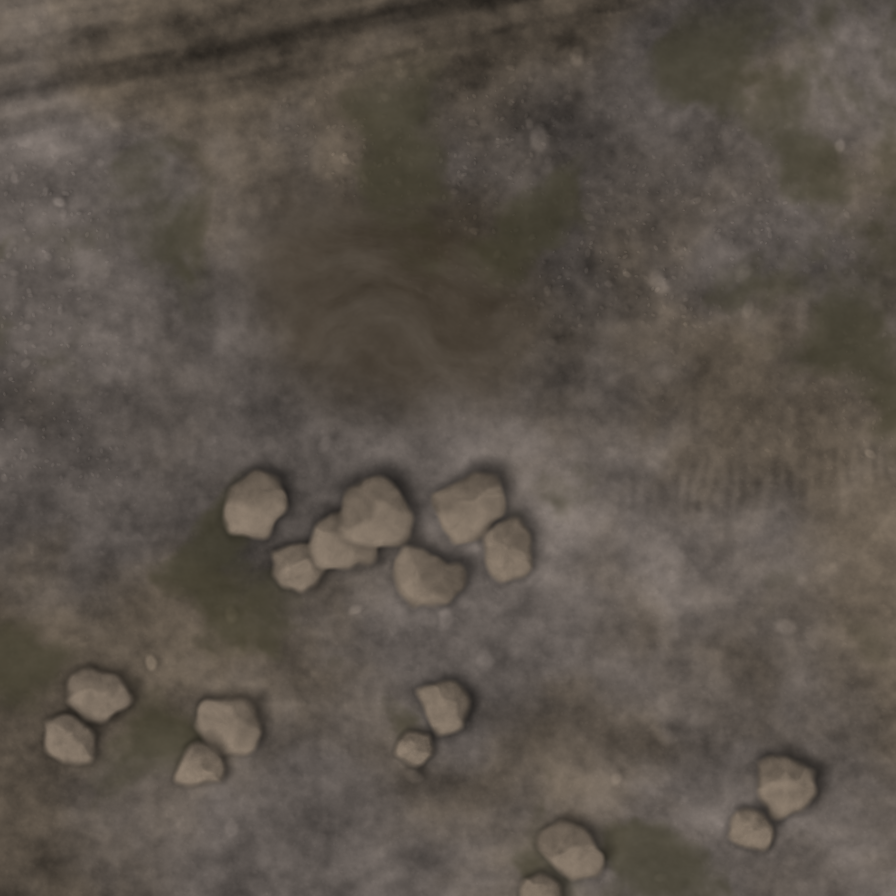
This texture is drawn by a Shadertoy shader. Its source:

```glsl
#define BASE_TONE 0.362
#define MOTTLE 0.34
#define GRIT 0.20
#define EDGE_SOFT 0.0035
#define CHAIN_STONES 7
#define ALL_STONES 17
#define COOL_TINT vec3(1.0, 0.925, 0.875)
#define WARM_TINT vec3(1.0, 0.895, 0.775)
#define STONE_TINT vec3(1.0, 0.895, 0.785)
#define SCRUB_COLOR vec3(0.265, 0.232, 0.188)
#define MOSS_COLOR vec3(0.255, 0.242, 0.180)
#define SUN_DIR vec2(-0.78, -0.62)

float hash(vec2 p) {
    vec3 q = fract(p.xyx * 0.1031);
    q += dot(q, q.yzx + 33.33);
    return fract((q.x + q.y) * q.z);
}

float noise(vec2 p) {
    vec2 i = floor(p), f = fract(p);
    f = f * f * (3.0 - 2.0 * f);
    vec2 e = vec2(0, 1);
    return mix(mix(hash(i), hash(i + e.yx), f.x),
               mix(hash(i + e.xy), hash(i + e.yy), f.x), f.y);
}

float fbm(vec2 p) {
    float sum = 0.0, amp = 0.52;
    for (int i = 0; i < 5; i++) {
        sum += amp * noise(p);
        p = mat2(0.8, 0.6, -0.6, 0.8) * p * 2.03 + 17.3;
        amp *= 0.5;
    }
    return sum;
}

vec2 heading(float a) { return vec2(cos(a), sin(a)); }

float smoothMax(float a, float b, float k) {
    float h = max(k - abs(a - b), 0.0) / k;
    return max(a, b) + h * h * k * 0.25;
}

// Signed tone of scattered pebbles: lit body with a shadow beside it
float pebbles(vec2 uv, float scale, float share) {
    vec2 p = uv * scale, home = floor(p);
    float tone = 0.0;
    for (int y = -1; y <= 1; y++)
    for (int x = -1; x <= 1; x++) {
        vec2 id = home + vec2(x, y);
        if (hash(id + scale) > share) continue;
        vec2 q = p - id - 0.2 - 0.6 * vec2(hash(id + 3.7), hash(id + 9.1));
        vec2 axis = heading(6.28 * hash(id + 5.3));
        float r = mix(0.18, 0.42, hash(id + 21.9));
        vec2 s = q + SUN_DIR * r * 0.7;
        float body = length(vec2(dot(q, axis), 1.5 * dot(q, axis.yx * vec2(-1, 1))));
        body += 0.25 * r * (noise(q * 6.0 + id * 7.0) - 0.5);
        tone -= 0.5 * smoothstep(r * 1.2, 0.0, length(s));
        tone += mix(0.5, 1.3, hash(id + 14.2)) * smoothstep(r, r * 0.35, body);
    }
    return tone;
}

// Rounded polygon with uneven sides
float stoneShape(vec2 p, float r, float seed) {
    float d = -r;
    for (int j = 0; j < 7; j++) {
        vec2 key = vec2(j, seed);
        float a = (float(j) + 0.7 * hash(key + 2.0)) * 0.8976;
        d = smoothMax(d, dot(p, heading(a)) - r * mix(0.66, 1.12, hash(key + 31.0)), 0.22 * r);
    }
    return d;
}

// Centre and radius: first a zigzag chain, then loose pairs below it
vec3 stonePlace(int i) {
    float n = float(i), size = hash(vec2(n, 4.0));
    if (i < CHAIN_STONES)
        return vec3(0.285 + 0.047 * n, 0.395 + 0.042 * cos(2.4 * n), 0.031 + 0.016 * size);
    float k = n - float(CHAIN_STONES), pair = floor(k * 0.5), second = mod(k, 2.0);
    vec2 c = vec2(fract(0.64 + 0.618 * pair), 0.02 + 0.21 * hash(vec2(pair, 8.0)));
    return vec3(c + second * vec2(-0.035, -0.05), (0.028 + 0.013 * size) * (1.0 - 0.25 * second));
}

vec3 ground(vec2 uv) {
    vec2 warp = vec2(fbm(uv * 5.0), fbm(uv * 5.0 + 40.0)) - 0.5;
    vec2 p = uv + 0.12 * warp;
    float tone = BASE_TONE + MOTTLE * (fbm(p * vec2(3.2, 4.6) + 6.0) - 0.5);
    tone += GRIT * (fbm(uv * vec2(19.0, 24.0)) - 0.5);
    tone += 0.55 * GRIT * (fbm(uv * 85.0 + 11.0) - 0.5);
    float upper = smoothstep(0.42, 0.55, p.y);
    tone += 0.022 * upper * smoothstep(0.55, 0.95, p.x);

    // Wheel tracks streaking over the top
    float across = uv.y - 0.19 * uv.x + 0.02 * warp.x;
    float track = smoothstep(0.79, 0.87, across);
    tone += track * (0.13 * (noise(vec2(uv.x * 3.0, across * 48.0)) - 0.47)
                   + 0.05 * (noise(vec2(uv.x * 7.0, across * 140.0)) - 0.5));
    tone -= 0.075 * smoothstep(0.025, 0.0, abs(across - 0.895));
    tone += 0.08 * smoothstep(0.93, 1.0, across);

    // Faint tread ridges
    float lane = smoothstep(0.035, 0.01, abs(p.y - 0.465)) * smoothstep(0.62, 0.8, uv.x);
    tone += lane * (0.016 * sin(uv.x * 420.0 + 25.0 * warp.y) - 0.035);

    // Rubble
    float rubble = mix(0.25, 1.0, upper * (1.0 - track) * smoothstep(0.36, 0.6, fbm(uv * 4.0 + 23.0)));
    tone += rubble * (0.05 * pebbles(uv, 48.0, 0.3) + 0.045 * pebbles(uv, 95.0, 0.45));
    tone += 0.10 * (1.0 - track) * pebbles(uv, 21.0, 0.045);

    float warm = smoothstep(0.36, 0.64, fbm(p * 3.5 + 51.0) + 0.16 * track);
    vec3 color = tone * mix(COOL_TINT, WARM_TINT, warm);

    // Dry scrub and moss
    float scrub = smoothstep(1.15, 0.45, length((p - vec2(0.43, 0.67)) / vec2(0.19, 0.15)));
    float fibre = 0.12 * (fbm(vec2(p.x * 22.0, p.y * 50.0)) - 0.5);
    color = mix(color, SCRUB_COLOR + fibre, 0.75 * scrub);
    float moss = smoothstep(0.57, 0.72, fbm(p * 6.5 + 77.0)) * (1.0 - track);
    return mix(color, MOSS_COLOR + 0.5 * fibre, 0.65 * moss);
}

void mainImage(out vec4 fragColor, in vec2 fragCoord) {
    vec2 uv = fragCoord / iResolution.xy;
    vec3 color = ground(uv);

    // Boulders with cast shadows
    for (int i = 0; i < ALL_STONES; i++) {
        vec3 place = stonePlace(i);
        float r = place.z, seed = float(i) + 12.0;
        vec2 p = uv - place.xy;
        if (length(p) > 2.5 * r) continue;
        p += 0.16 * r * (vec2(noise(uv * 70.0), noise(uv * 70.0 + 30.0)) - 0.5);
        float d = stoneShape(p, r, seed);
        float shade = stoneShape(p + SUN_DIR * r * 0.32, r, seed);
        color *= 1.0 - 0.36 * smoothstep(0.35 * r, -0.25 * r, shade);
        color *= 1.0 - 0.14 * smoothstep(0.3 * r, 0.0, d);

        vec2 q = p / r;
        float facet = smoothstep(-0.12, 0.14, dot(q, heading(0.6 + 1.6 * hash(vec2(seed, 6.0)))) - 0.2
                                 + 0.5 * (noise(q * 2.5 + seed) - 0.5));
        float tone = 0.495 + 0.045 * dot(q, SUN_DIR) - 0.075 * facet;
        tone += 0.13 * (fbm(q * 3.0 + seed * 5.0) - 0.5);
        tone -= 0.06 * smoothstep(-0.2 * r, 0.0, d);
        color = mix(color, tone * STONE_TINT, smoothstep(EDGE_SOFT, -EDGE_SOFT, d));
    }
    fragColor = vec4(clamp(color, 0.0, 1.0), 1.0);
}
```
